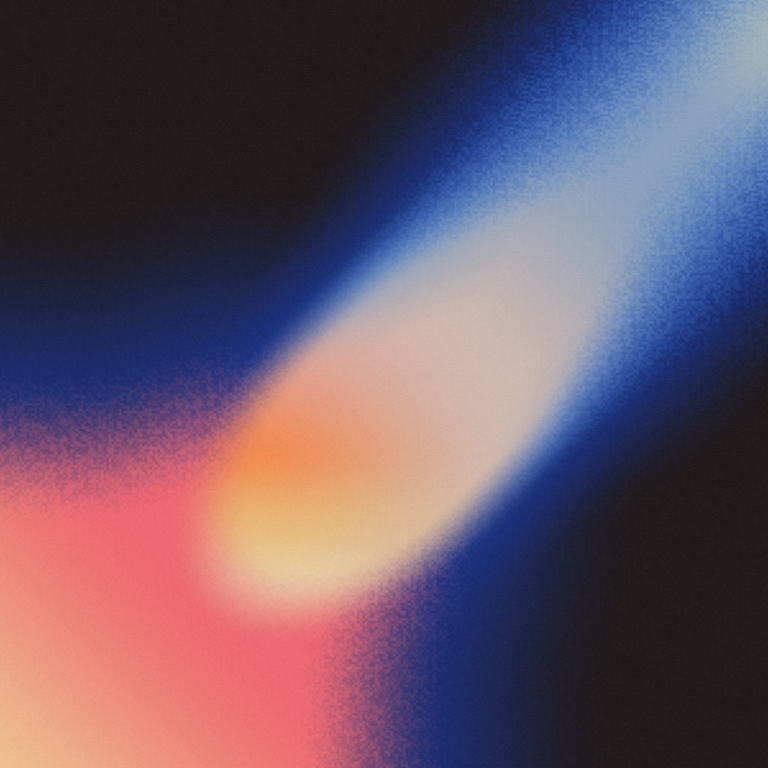
Reproduce this background procedurally as a three.js fragment shader.

```glsl
// Grainy gradient: a warm glowing beam rising diagonally between dark blue fields.
varying vec2 vUv;

// Colours
const vec3 DARK   = vec3(0.125, 0.102, 0.105);
const vec3 ROYAL  = vec3(0.10, 0.20, 0.53);
const vec3 SKY    = vec3(0.54, 0.63, 0.74);
const vec3 HAZE   = vec3(0.64, 0.71, 0.73);
const vec3 ROSE   = vec3(0.93, 0.41, 0.45);
const vec3 SALMON = vec3(0.93, 0.52, 0.46);
const vec3 PEACH  = vec3(0.93, 0.76, 0.57);
const vec3 CREAM  = vec3(0.90, 0.83, 0.67);
const vec3 GOLD   = vec3(0.91, 0.70, 0.43);
const vec3 ORANGE = vec3(0.95, 0.54, 0.31);
const vec3 CORAL  = vec3(0.91, 0.59, 0.50);
const vec3 BLUSH  = vec3(0.85, 0.67, 0.64);
const vec3 BEIGE  = vec3(0.81, 0.72, 0.68);
const vec3 AZURE_SHIFT = vec3(-0.10, 0.12, 0.30);  // tint halfway up the beam edge

// Layout
const float BEAM_CENTRE = 0.043;  // offset of the beam axis from the diagonal
const float BEAM_NEAR   = 0.20;   // half width of the light near the rounded end
const float BEAM_FAR    = 0.225;  // half width of the light at the far end
const float CAP_START   = 0.68;   // place along the axis where the end rounds off
const float CAP_SQUASH  = 0.55;   // stretch of the rounded end
const float HEART_SHIFT = 0.02;   // sideways offset of the warm heart
const vec2  ROSE_EDGE   = vec2(0.505, 0.435);
const float EDGE_FLARE  = 0.04;

// Grain
const float STIPPLE_CELLS = 300.0;
const float BEAM_STIPPLE  = 0.038;
const float ROSE_STIPPLE  = 0.035;
const float FILM_CELLS    = 512.0;
const float FILM_AMOUNT   = 0.018;

float hash(vec2 p) {
  return fract(sin(dot(p, vec2(127.1, 311.7))) * 43758.5453);
}

float valueNoise(vec2 p) {
  vec2 i = floor(p);
  vec2 f = fract(p);
  f = f * f * (3.0 - 2.0 * f);
  float low = mix(hash(i), hash(i + vec2(1.0, 0.0)), f.x);
  float high = mix(hash(i + vec2(0.0, 1.0)), hash(i + vec2(1.0, 1.0)), f.x);
  return mix(low, high, f.y);
}

float falloff(float inner, float outer, float x) {
  return 1.0 - smoothstep(inner, outer, x);
}

// Rose field with a peach corner at the lower left
vec3 roseColor(vec2 p) {
  float diagonal = p.x + p.y;
  vec3 c = mix(ROSE, SALMON, falloff(0.22, 0.50, diagonal));
  return mix(c, PEACH, falloff(-0.05, 0.35, diagonal));
}

// Warm heart of the beam: vertical ramp fading to beige on the right
vec3 heartColor(vec2 p) {
  vec3 c = mix(CREAM, GOLD, smoothstep(0.22, 0.35, p.y));
  c = mix(c, ORANGE, smoothstep(0.32, 0.42, p.y));
  c = mix(c, CORAL, smoothstep(0.40, 0.52, p.y));
  c = mix(c, BLUSH, smoothstep(0.48, 0.61, p.y));
  return mix(c, BEIGE, smoothstep(0.32, 0.68, p.x + 0.25 * (p.y - 0.4)));
}

void main() {
  vec2 p = vUv;
  float stipple = valueNoise(p * STIPPLE_CELLS) - 0.5;

  // Beam coordinates: along the diagonal, and distance from its axis
  float along = (p.x + p.y) * 0.70711;
  float across = (p.x - p.y) * 0.70711 - BEAM_CENTRE;
  float capDist = min(along - CAP_START, 0.0) * CAP_SQUASH;
  float radius = length(vec2(across, capDist));
  float far = smoothstep(0.76, 1.2, along);
  float grainyRadius = radius + stipple * mix(0.004, BEAM_STIPPLE, far);

  // Signed distance to the rose field, flared toward the beam
  vec2 flare = EDGE_FLARE * smoothstep(0.1, 0.3, p.yx);
  vec2 edge = p - ROSE_EDGE - flare;
  float roseDist = max(edge.x, edge.y);

  // Blue halos over the dark ground
  float haloEnd = mix(0.27, 0.33, smoothstep(0.6, 1.0, along));
  float beamHalo = falloff(0.15, haloEnd, grainyRadius);
  float roseHalo = 0.82 * falloff(0.03, 0.29, roseDist + stipple * 0.01);
  vec3 color = mix(DARK, ROYAL, 1.0 - (1.0 - beamHalo) * (1.0 - roseHalo));

  // Rose field
  float rose = falloff(-0.12, 0.08, roseDist + stipple * ROSE_STIPPLE);
  color = mix(color, roseColor(p), rose);

  // Beam light, softer with distance, with its warm heart
  float heartSide = across - HEART_SHIFT * smoothstep(0.5, 0.75, along);
  float heartRadius = length(vec2(heartSide, capDist));
  float core = mix(0.17, 0.04, smoothstep(0.5, 0.92, along));
  float warmth = falloff(core, core + 0.14, heartRadius) * falloff(0.80, 1.14, along);
  vec3 lightColor = mix(SKY, HAZE, smoothstep(1.22, 1.42, along));
  lightColor = mix(lightColor, heartColor(p), warmth);
  float inner = mix(0.125, 0.0, far);
  float light = falloff(inner, mix(BEAM_NEAR, BEAM_FAR, far), grainyRadius);
  color = mix(color, lightColor, light);
  color += AZURE_SHIFT * light * (1.0 - light) * smoothstep(0.6, 0.85, along);

  // Fine film grain
  color += (hash(floor(p * FILM_CELLS)) - 0.5) * FILM_AMOUNT;
  gl_FragColor = vec4(clamp(color, 0.0, 1.0), 1.0);
}
```
